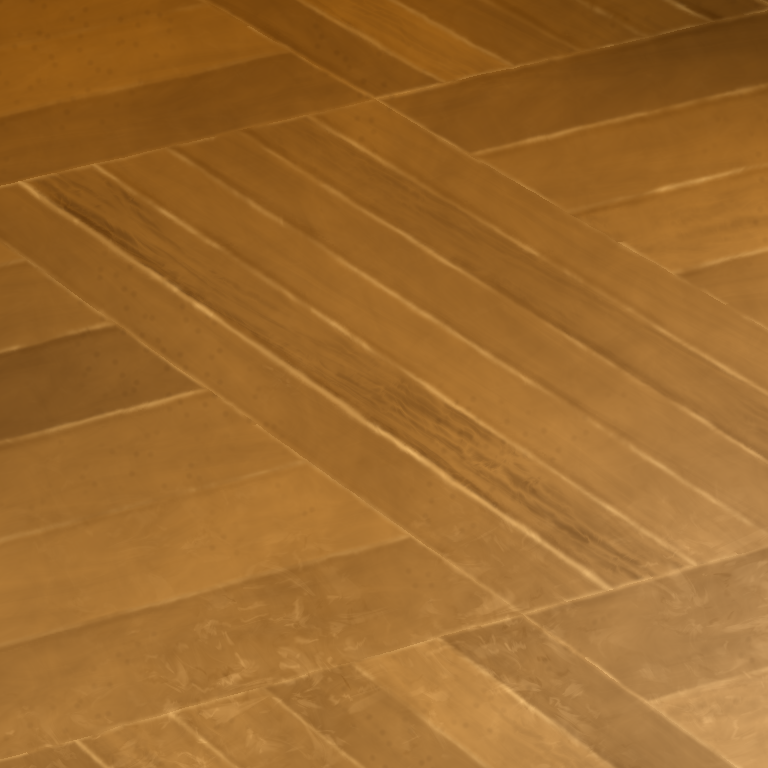
Reproduce this texture procedurally as a WebGL 2 fragment shader.

```glsl
#version 300 es
precision highp float;
// Worn basket-weave parquet: blocks of six planks seen at an angle in warm light.
uniform vec2 u_resolution;
out vec4 fragColor;

float hash(vec2 p) {
  vec3 q = fract(p.xyx * vec3(0.1031, 0.1030, 0.0973));
  q += dot(q, q.yzx + 33.33);
  return fract((q.x + q.y) * q.z);
}

// Layered, warped sines: soft blotches around zero.
float mottle(vec2 p) {
  float sum = 0.0, amp = 0.5;
  for (int i = 0; i < 5; i++) {
    p = mat2(0.8, -0.6, 0.6, 0.8) * p * 1.7 + sin(p.yx * 1.3 + float(i));
    sum += amp * sin(p.x) * sin(p.y + 1.0);
    amp *= 0.62;
  }
  return sum;
}

// Cellular noise: distance to the nearest scattered point.
float cellular(vec2 p) {
  vec2 base = floor(p);
  float nearest = 2.0;
  for (int k = 0; k < 9; k++) {
    vec2 id = base + vec2(k % 3 - 1, k / 3 - 1);
    vec2 point = id + vec2(hash(id), hash(id + 57.3));
    nearest = min(nearest, length(p - point));
  }
  return nearest;
}

// Short strokes, one per cell; positive is pale, negative is dark.
float scuffs(vec2 p) {
  vec2 base = floor(p);
  float sum = 0.0;
  for (int k = 0; k < 9; k++) {
    vec2 id = base + vec2(k % 3 - 1, k / 3 - 1);
    vec2 r = p - id - vec2(hash(id + 11.0), hash(id + 23.0));
    float angle = 0.4 + 2.0 * (hash(id + 37.0) - 0.5);
    r = mat2(cos(angle), -sin(angle), sin(angle), cos(angle)) * r;
    float reach = 0.05 + 0.3 * hash(id + 41.0);
    float dist = length(vec2(max(abs(r.x) - reach, 0.0), r.y));
    sum += (hash(id + 53.0) - 0.4) * smoothstep(0.24, 0.0, dist);
  }
  return sum;
}

float ridge(float d, float width) { return exp(-d * d / (width * width)); }

void main() {
  vec2 p = gl_FragCoord.xy / u_resolution;
  p.y = 1.0 - p.y;

  // Undo the perspective so that each block becomes a unit square.
  mat3 view = mat3(0.583, -0.124, 0.0391, 0.636, 0.400, -0.176, -0.0755, 0.259, 1.0);
  vec2 bent = p + 0.0017 * vec2(mottle(p * 18.0), mottle(p * 18.0 + 9.0));
  vec3 ground = inverse(view) * vec3(bent, 1.0);
  vec2 floorPos = ground.xy / ground.z;
  vec2 slope = u_resolution.y * vec2(length(vec2(dFdx(floorPos.x), dFdy(floorPos.x))),
                                     length(vec2(dFdx(floorPos.y), dFdy(floorPos.y))));

  // Alternate the plank direction; x runs across planks, y along them.
  vec2 block = floor(floorPos);
  vec2 q = floorPos - block;
  if (mod(block.x + block.y, 2.0) > 0.5) { q = q.yx; slope = slope.yx; }
  q.x -= 0.03 * q.x * (1.0 - q.x);
  float lane = min(floor(q.x * 6.0), 5.0);
  float seamId = round(q.x * 6.0);
  float seamDist = (q.x - seamId / 6.0) / slope.x;
  float endDist = (q.y - round(q.y)) / slope.y;
  vec2 plank = block * 13.0 + vec2(lane, lane * 3.0) + 90.0;
  bool home = block == vec2(0.0);

  // Light falls off to the top, with a pale sheen at lower right.
  float blotch = mottle(p * 6.0);
  vec3 color = mix(vec3(0.51, 0.30, 0.06), vec3(0.625, 0.415, 0.17), smoothstep(-0.05, 0.6, p.y + 0.15 * p.x));
  color += vec3(0.03, 0.04, 0.045) * smoothstep(0.5, 1.0, p.y);
  color += vec3(0.11, 0.125, 0.145) * smoothstep(0.65, 0.0, length(p - vec2(1.05, 0.82)));
  color *= 1.0 - 0.25 * smoothstep(0.3, 0.0, length((p - vec2(0.95, 0.0)) * vec2(0.7, 1.5)));
  color *= 1.0 - 0.1 * smoothstep(0.4, 0.0, length(p - vec2(0.05, 0.5)));

  // Tone of each plank, blended out at its edges.
  float inside = smoothstep(0.0, 0.005, min(abs(seamDist), abs(endDist)));
  float row = abs(block.y);
  float swing = -cos(lane * (1.6 + row) + min(block.x, 0.0) * (3.2 - 2.8 * row));
  float tone = (0.075 * swing + 0.03 * (hash(plank) - 0.5)) * (home ? 0.3 : 1.0) * inside;

  // Grain running along the plank, fine blotches and specks.
  vec2 grain = vec2(q.x * 30.0, q.y * 6.0) + plank;
  tone += 0.035 * mottle(grain) * inside + 0.06 * blotch + 0.022 * mottle(p * 42.0);
  tone -= 0.05 * smoothstep(0.22, 0.04, cellular(p * 36.0)) * smoothstep(0.0, 0.5, blotch);

  // Dark streaked stains on a few planks.
  float stained = home && lane == 1.0 ? 1.0 : 0.4 * step(0.88, hash(plank + 7.0));
  vec2 streakPos = vec2(q.x * 50.0, q.y * 8.0) + 0.5 * mottle(p * 40.0) + plank;
  float streak = smoothstep(0.8, 0.1, cellular(streakPos));
  tone -= 0.16 * stained * streak * smoothstep(-0.5, 0.5, mottle(q * vec2(14.0, 5.0))) * inside;
  color *= 1.0 + tone * vec3(1.1, 1.25, 1.5);

  // Rubbed flakes and scratches gather in the nearer part of the floor.
  float wear = 0.1 + smoothstep(0.55, 0.85, p.y) * smoothstep(-0.4, 0.5, mottle(p * 6.0 + 3.0));
  wear += ridge(length((p - vec2(0.365, 0.49)) * vec2(1.0, 0.8)), 0.018);
  vec2 torn = p * vec2(38.0, 50.0) + 0.8 * vec2(mottle(p * 25.0), mottle(p * 25.0 + 5.0));
  float flakes = smoothstep(0.1, 0.6, mottle(p * vec2(30.0, 48.0)));
  color += vec3(0.15, 0.145, 0.125) * wear * (0.7 * scuffs(torn) + 0.35 * flakes + 0.15 * mottle(p * 65.0));

  // Broken pale seams of uneven strength with a faint shadow on one side.
  bool border = seamId < 0.5 || seamId > 5.5;
  float strength = border ? 0.3 : 0.3 + 0.4 * hash(block * 7.0 + seamId + 40.0);
  if (block == vec2(0.0, -1.0) && seamId > 3.5) strength *= 0.3;
  if (home && seamId == 1.0) strength = 0.85 + 0.3 * smoothstep(0.2, 0.7, q.y);
  float broken = smoothstep(-0.55, 0.5, mottle(p * 11.0 + seamId)) * (1.2 + 0.5 * mottle(p * 45.0));
  float along = home && seamId == 1.0 ? max(broken, 0.75) : 0.15 + broken;
  float width = (home && seamId == 1.0 ? 0.0046 : 0.0036) * (1.0 + 0.35 * mottle(p * 28.0));
  float pale = max(strength * along * ridge(seamDist, width), 0.5 * (0.1 + broken) * ridge(endDist, width));
  float shade = strength * (1.2 - 0.6 * broken) * ridge(seamDist - 0.007, 0.005);
  color += vec3(0.17, 0.17, 0.14) * pale - vec3(0.07, 0.06, 0.04) * shade;

  fragColor = vec4(clamp(color, 0.0, 1.0), 1.0);
}
```
